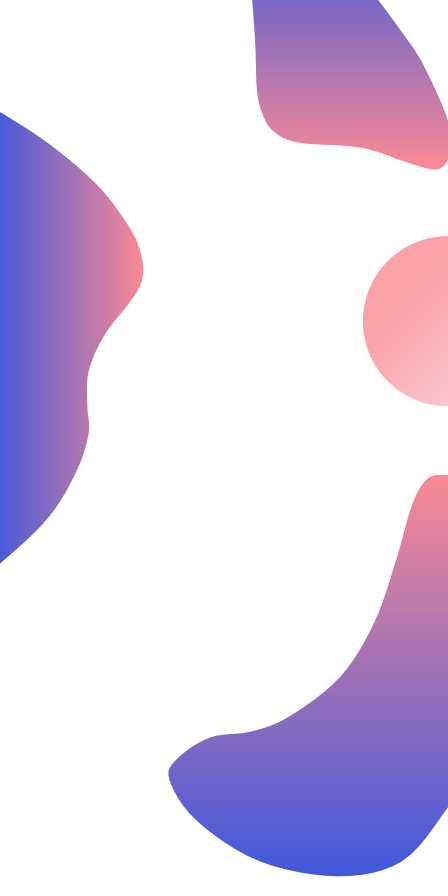
Write a Shadertoy shader that draws this background.

```glsl
// Soft blue-to-pink gradient blobs and a pale disc around a white page.

// Lengths are hundredths of the canvas width; the page is 100 by 200.
const vec2 PAGE = vec2(100.0, 200.0);
const int KNOTS = 19;
const int STEPS = 6;

const vec3 WHITE = vec3(1.0);
const vec3 BLUE = vec3(0.25, 0.345, 0.86);
const vec3 PINK = vec3(0.98, 0.54, 0.58);
const vec3 ROSE = vec3(0.975, 0.635, 0.665);
const vec3 BLUSH = vec3(0.985, 0.775, 0.805);

// Smooth curve from b to c, guided by the neighbours a and d.
vec2 catmullRom(vec2 a, vec2 b, vec2 c, vec2 d, float t) {
    vec2 linear = c - a;
    vec2 square = 2.0 * a - 5.0 * b + 4.0 * c - d;
    vec2 cubic = 3.0 * (b - c) + d - a;
    return b + 0.5 * t * (linear + t * (square + t * cubic));
}

// Signed distance to the closed spline through the knots, negative inside.
float blobDistance(vec2 p, vec2 knots[KNOTS]) {
    float nearest = 1e6;
    float side = 1.0;
    vec2 start = knots[0];
    for (int i = 0; i < KNOTS; i++) {
        vec2 a = knots[(i + KNOTS - 1) % KNOTS];
        vec2 b = knots[i];
        vec2 c = knots[(i + 1) % KNOTS];
        vec2 d = knots[(i + 2) % KNOTS];
        for (int j = 1; j <= STEPS; j++) {
            vec2 end = catmullRom(a, b, c, d, float(j) / float(STEPS));
            vec2 edge = end - start;
            vec2 offset = p - start;
            float along = clamp(dot(offset, edge) / dot(edge, edge), 0.0, 1.0);
            vec2 gap = offset - edge * along;
            nearest = min(nearest, dot(gap, gap));
            // Each crossing of a ray to the right flips the side.
            if ((start.y > p.y) != (end.y > p.y) &&
                offset.x < edge.x * offset.y / edge.y) side = -side;
            start = end;
        }
    }
    return side * sqrt(nearest);
}

vec3 ramp(vec3 from, vec3 to, float first, float last, float position) {
    return mix(from, to, clamp((position - first) / (last - first), 0.0, 1.0));
}

vec3 paint(vec3 base, vec3 ink, float distance, float pixel) {
    return mix(base, ink, clamp(0.5 - distance / pixel, 0.0, 1.0));
}

void mainImage(out vec4 fragColor, in vec2 fragCoord) {
    vec2 p = fragCoord / iResolution.xy * PAGE;
    float pixel = PAGE.x / iResolution.x;
    vec3 color = WHITE;

    // Left blob, blue at the page edge
    vec2 leftKnots[KNOTS] = vec2[KNOTS](
        vec2(0.0, 175.0), vec2(11.2, 167.7), vec2(22.1, 158.3), vec2(29.4, 148.4),
        vec2(31.7, 142.2), vec2(31.7, 137.5), vec2(29.4, 133.1), vec2(23.4, 125.3),
        vec2(19.8, 117.2), vec2(19.5, 109.4), vec2(19.8, 103.4), vec2(17.2, 95.1),
        vec2(10.9, 84.6), vec2(0.0, 74.2), vec2(-12.0, 65.0), vec2(-12.0, 90.0),
        vec2(-12.0, 120.0), vec2(-12.0, 150.0), vec2(-12.0, 182.0));
    vec3 leftInk = ramp(BLUE, PINK, -1.5, 31.9, p.x);
    color = paint(color, leftInk, blobDistance(p, leftKnots), pixel);

    // Top blob, hanging from the upper edge
    vec2 topKnots[KNOTS] = vec2[KNOTS](
        vec2(55.7, 207.8), vec2(56.3, 200.0), vec2(57.0, 189.6), vec2(57.3, 180.5),
        vec2(58.3, 175.3), vec2(60.9, 170.8), vec2(66.4, 168.2), vec2(77.6, 167.4),
        vec2(83.3, 166.4), vec2(89.8, 164.1), vec2(96.6, 162.2), vec2(99.5, 163.5),
        vec2(100.7, 167.5), vec2(99.7, 174.0), vec2(94.3, 185.9), vec2(89.8, 192.7),
        vec2(84.4, 200.0), vec2(78.0, 208.0), vec2(67.0, 212.0));
    vec3 topInk = ramp(BLUE, PINK, 216.0, 162.5, p.y);
    color = paint(color, topInk, blobDistance(p, topKnots), pixel);

    // Bottom blob, rising along the right edge
    vec2 bottomKnots[KNOTS] = vec2[KNOTS](
        vec2(97.9, 94.0), vec2(94.5, 92.2), vec2(91.7, 86.5), vec2(88.5, 75.3),
        vec2(83.6, 61.2), vec2(76.0, 49.0), vec2(64.6, 40.1), vec2(56.0, 36.7),
        vec2(46.9, 35.4), vec2(39.6, 30.7), vec2(37.8, 26.0), vec2(43.8, 16.9),
        vec2(57.8, 7.8), vec2(75.5, 4.4), vec2(89.8, 7.8), vec2(100.0, 19.8),
        vec2(108.0, 32.0), vec2(112.0, 80.0), vec2(104.0, 92.0));
    vec3 bottomInk = ramp(BLUE, PINK, 4.4, 94.0, p.y);
    color = paint(color, bottomInk, blobDistance(p, bottomKnots), pixel);

    // Pale disc, lit along its diagonal
    vec2 fromDisc = p - vec2(100.0, 128.3);
    float diagonal = dot(fromDisc, vec2(0.707, -0.707));
    vec3 discInk = ramp(ROSE, BLUSH, -9.0, 13.0, diagonal);
    color = paint(color, discInk, length(fromDisc) - 19.0, pixel);

    fragColor = vec4(color, 1.0);
}
```
